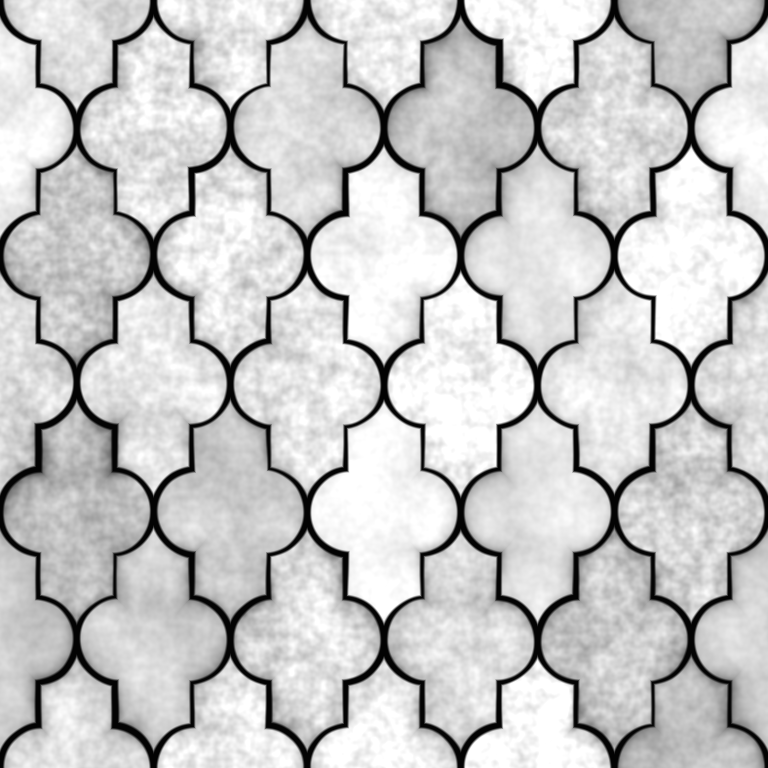
Write a WebGL 2 fragment shader that draws this pattern.

```glsl
#version 300 es
precision highp float;
// Worn pale grey lantern-shaped tiles, 5 across and 3 down with staggered rows between, in black grout.
uniform vec2 u_resolution;
out vec4 fragColor;

vec2 hash2(vec2 p) {
    return fract(sin(vec2(dot(p, vec2(127.1, 311.7)), dot(p, vec2(269.5, 183.3)))) * 43758.5);
}

// Gradient noise that wraps after a whole number of cells
float noise(vec2 p, vec2 period) {
    vec2 i = floor(p), f = p - i;
    vec2 u = f * f * f * (f * (f * 6.0 - 15.0) + 10.0);
    float corner[4];
    for (int k = 0; k < 4; k++) {
        vec2 o = vec2(k & 1, k >> 1);
        float angle = 6.2832 * hash2(mod(i + o, period)).x;
        corner[k] = dot(vec2(cos(angle), sin(angle)), f - o);
    }
    return 1.4 * mix(mix(corner[0], corner[1], u.x), mix(corner[2], corner[3], u.x), u.y);
}

// Signed distance to one quadrant of the lantern: round side lobe, straight neck, scooped tip
float lantern(vec2 p) {
    float lobe = length(p - vec2(0.22, 0.0)) - 0.28;
    float scoop = length(p - vec2(0.28, 0.8333)) - 0.28;
    return max(min(lobe, p.x - 0.25), -scoop);
}

void main() {
    const vec2 repeats = vec2(5.0, 3.0);
    const vec2 stretch = vec2(1.0, 5.0 / 3.0);
    vec2 grid = gl_FragCoord.xy / u_resolution * repeats;
    float pixel = repeats.x / u_resolution.x;

    // Nearest tile of the main rows, or the staggered tile that fills the gap
    vec2 center = vec2(floor(grid.x) + 0.5, floor(grid.y + 0.5));
    vec2 quadrant = abs(grid - center) * stretch;
    float d = lantern(quadrant) + 0.005 * noise(grid * 6.0, repeats * 6.0);
    if (d > 0.0) center = vec2(floor(grid.x + 0.5), floor(grid.y) + 0.5);
    vec2 local = (grid - center) * stretch;
    vec2 id = mod(center, repeats) * 2.0;
    vec2 tone = hash2(id + 3.0);
    vec2 shift = floor(hash2(id + 17.0) * 64.0);

    // Glaze: tone per tile, broad clouds and fine mottling
    vec2 wrap = vec2(64.0);
    float clouds = noise(local * 2.3 + shift, wrap);
    float patches = noise(local * 6.0 + shift.yx, wrap);
    float mottle = noise(local * 14.0 + shift, wrap);
    float grain = noise(local * 27.0 + shift.yx, wrap);
    float roughness = mix(0.35, 1.2, tone.y);
    float shade = mix(0.75, 1.0, tone.x) + 0.09 * clouds;
    shade += roughness * (0.08 * patches + 0.10 * mottle + 0.05 * grain);

    // Grout: thicker on the curves than on the straight necks, uneven along its run
    float curve = smoothstep(0.1, 0.42, abs(quadrant.y - 0.4167));
    float width = 0.016 + 0.007 * curve + 0.010 * noise(grid * 2.0, repeats * 2.0);
    float edge = abs(d);

    // Soot that gathers beside the grout
    float soot = smoothstep(-0.25, 0.5, noise(local * 1.7 + shift.yx, wrap) + 0.3 * (0.5 - tone.x));
    shade -= (0.06 + 0.26 * soot) * exp(-max(edge - width, 0.0) / 0.04);

    float soft = max(0.010, 0.8 * pixel);
    float grout = 1.0 - smoothstep(width - soft, width + soft, edge);
    fragColor = vec4(vec3(mix(clamp(shade, 0.0, 1.0), 0.01, grout)), 1.0);
}
```
